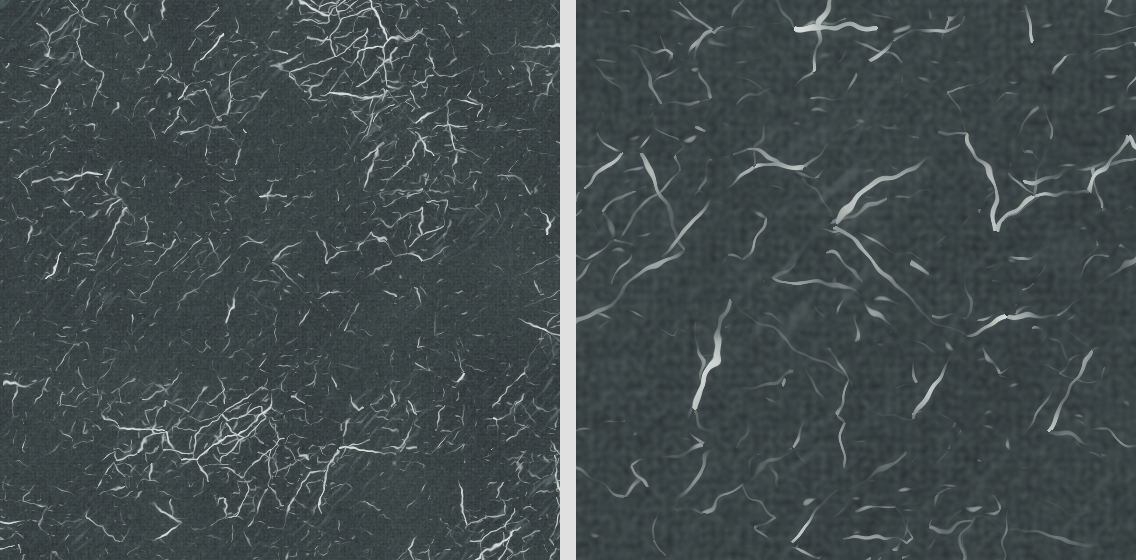
Left, the full canvas; right, a detail of the centre.
Give the GLSL for this texture, as a Shadertoy shader.

```glsl
// Worn dark leather cloth: a fine twill ground crossed by jagged pale cracks.
// Cracks are warped Voronoi borders at three sizes, broken up by gradient noise;
// diagonal scuffs and small flecks fill the worn patches.

const vec3 GROUND_DARK  = vec3(0.195, 0.226, 0.234);
const vec3 GROUND_LIGHT = vec3(0.270, 0.311, 0.312);
const vec3 SCUFF_TEAL   = vec3(0.450, 0.515, 0.520);
const vec3 CRACK_WHITE  = vec3(0.840, 0.865, 0.850);

const float SCUFF_ANGLE  = 0.85;    // radians, up to the right
const float TWILL_FREQ   = 500.0;   // radians per canvas
const float GRAIN_FREQ   = 230.0;
const float HALO_SIZE    = 0.0035;
const float HALO_AMOUNT  = 0.30;
const float SCUFF_AMOUNT = 0.42;

vec2 hash22(vec2 p) {
    vec3 q = fract(p.xyx * vec3(0.1031, 0.1030, 0.0973));
    q += dot(q, q.yzx + 33.33);
    return fract((q.xx + q.yz) * q.zy);
}

float cornerSlope(vec2 cell, vec2 offset, vec2 f) {
    return dot(hash22(cell + offset) * 2.0 - 1.0, f - offset);
}

float gradientNoise(vec2 p) {
    vec2 i = floor(p), f = fract(p);
    vec2 u = f * f * f * (f * (f * 6.0 - 15.0) + 10.0);
    float low  = mix(cornerSlope(i, vec2(0, 0), f), cornerSlope(i, vec2(1, 0), f), u.x);
    float high = mix(cornerSlope(i, vec2(0, 1), f), cornerSlope(i, vec2(1, 1), f), u.x);
    return mix(low, high, u.y);
}

float fbm(vec2 p) {
    float sum = 0.0, amp = 1.0;
    for (int i = 0; i < 4; i++) {
        sum += amp * gradientNoise(p);
        p = p * 2.03 + 17.3;
        amp *= 0.5;
    }
    return sum;
}

vec2 wobble(vec2 p, float freq) {
    return vec2(gradientNoise(p * freq), gradientNoise(p * freq + 37.2));
}

vec2 alongAcross(vec2 p, float angle) {
    vec2 dir = vec2(cos(angle), sin(angle));
    return vec2(dot(p, dir), dot(p, vec2(-dir.y, dir.x)));
}

// x: canvas distance to the nearest cell border, y: random key of that border
vec2 voronoiBorder(vec2 p, vec2 scale) {
    vec2 home = floor(p), f = fract(p);
    vec2 nearCell = vec2(0.0), nearPoint = vec2(0.0);
    float best = 1e3;
    for (int y = -1; y <= 1; y++)
    for (int x = -1; x <= 1; x++) {
        vec2 cell = vec2(x, y);
        vec2 r = cell + hash22(home + cell) - f;
        if (dot(r, r) < best) { best = dot(r, r); nearCell = cell; nearPoint = r; }
    }
    vec2 border = vec2(1e3, 0.0);
    for (int y = -2; y <= 2; y++)
    for (int x = -2; x <= 2; x++) {
        vec2 cell = nearCell + vec2(x, y);
        vec2 r = cell + hash22(home + cell) - f;
        vec2 gap = r - nearPoint;
        if (dot(gap, gap) < 1e-5) continue;
        vec2 normal = normalize(gap);
        float d = dot(0.5 * (nearPoint + r), normal) / length(normal * scale);
        if (d < border.x)
            border = vec2(d, hash22(2.0 * home + nearCell + cell + 5.0).x);
    }
    return border;
}

// x: sharp crack line, y: soft halo around it
vec2 crackLayer(vec2 p, float angle, vec2 scale, float width, float wear, float pixel) {
    vec2 border = voronoiBorder(alongAcross(p, angle) * scale + scale.yx, scale);
    float life = border.y + wear + 0.8 * gradientNoise(p * 1.6 * scale.y + 9.1);
    float strength = smoothstep(0.48, 1.12, life);
    float halfWidth = width * (0.35 + 0.65 * strength);
    float line = clamp((halfWidth - border.x) / pixel + 0.5, 0.0, 1.0);
    return strength * vec2(line, exp(-border.x / HALO_SIZE));
}

void mainImage(out vec4 fragColor, in vec2 fragCoord) {
    vec2 p = fragCoord / iResolution.y;
    float pixel = 1.0 / iResolution.y;

    // Ground: slow tone, twill and grain
    vec2 twill = sin(vec2(p.x + p.y, p.x - p.y) * TWILL_FREQ);
    float tone = 0.42 + 0.35 * fbm(p * 5.0) + 0.14 * twill.x * twill.y
               + 0.85 * gradientNoise(p * GRAIN_FREQ) + 0.5 * gradientNoise(p * 95.0);
    vec3 color = mix(GROUND_DARK, GROUND_LIGHT, tone);

    // Scuffs: thin diagonal streaks inside worn patches
    float wear = fbm(p * 4.0 + 3.7);
    vec2 s = alongAcross(p + 0.012 * wobble(p, 12.0), SCUFF_ANGLE);
    float streak = smoothstep(0.02, 0.5, gradientNoise(s * vec2(22.0, 130.0)));
    float patchy = smoothstep(-0.05, 0.5, fbm(p * 5.5 + 21.0) + 0.4 * wear);
    color = mix(color, SCUFF_TEAL, SCUFF_AMOUNT * streak * (0.2 + patchy));

    // Cracks: three sizes on a jagged domain
    vec2 q = p + 0.030 * wobble(p, 6.0) + 0.011 * wobble(p, 28.0) + 0.005 * wobble(p, 85.0);
    vec2 large  = crackLayer(q, 0.3, vec2(11.0, 13.0), 0.0018, 0.6 * wear - 0.06, pixel);
    vec2 medium = crackLayer(q, SCUFF_ANGLE, vec2(16.0, 27.0), 0.0014, 0.8 * wear - 0.06, pixel);
    vec2 small  = crackLayer(q, 0.1, vec2(32.0, 48.0), 0.0010, 0.7 * wear - 0.12, pixel);
    float halo = large.y + 0.7 * medium.y + 0.35 * small.y;
    color = mix(color, SCUFF_TEAL, clamp(HALO_AMOUNT * halo, 0.0, 0.6));

    // Flecks: short pale ticks lying nearly level
    float fleck = smoothstep(0.38, 0.60, gradientNoise(q * vec2(65.0, 150.0)) + 0.12 * wear);
    float white = max(max(large.x, 0.85 * medium.x), max(0.6 * small.x, 0.5 * fleck));
    color = mix(color, CRACK_WHITE, white);

    fragColor = vec4(color, 1.0);
}
```
